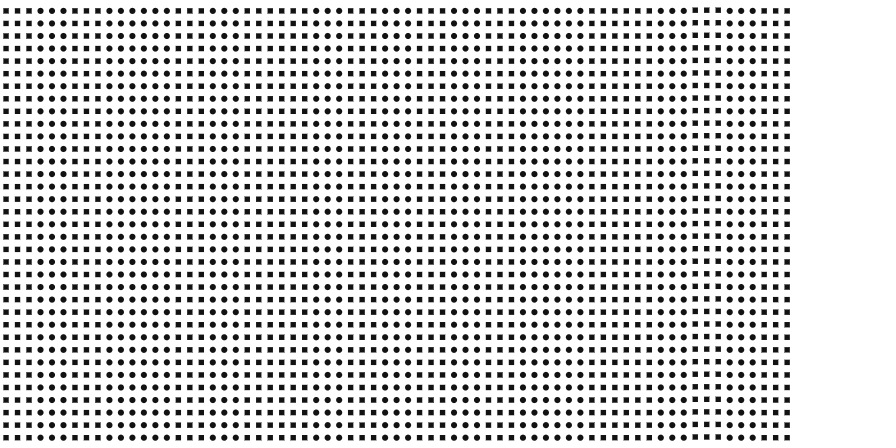
Give the GLSL for this pattern, as a Shadertoy shader.

```glsl
// A field of small dark marks on white, 69 columns by 35 rows, blank at the right.
// Columns come in threes, each group all squares or all discs, chosen by a bit mask.
// Each pixel finds its nearest grid cell and measures the distance to that mark.

#define COUNT       vec2(69.0, 35.0)          // columns, rows
#define PITCH       vec2(0.02564, 0.02802)    // spacing, in canvas heights
#define FIRST       vec2(0.0135, 0.0230)      // centre of the lower left mark
#define GROUP       3.0                       // columns per group
#define DISC_MASK   0x29AA5A                  // bit n set: group n holds discs
#define SQUARE_HALF 0.0060
#define DISC_RADIUS 0.0068
#define LIFTED      20                        // group set slightly off the rows
#define LIFT        0.0016
#define INK         vec3(0.07)
#define PAPER       vec3(1.0)

float squareDistance(vec2 p, float halfSide) {
    vec2 q = abs(p) - halfSide;
    return length(max(q, 0.0)) + min(max(q.x, q.y), 0.0);
}

float discDistance(vec2 p, float radius) {
    return length(p) - radius;
}

float markDistance(vec2 p) {
    // Nearest column and the group it belongs to
    float column = clamp(round((p.x - FIRST.x) / PITCH.x), 0.0, COUNT.x - 1.0);
    int group = int(floor((column + 0.5) / GROUP));

    // Nearest row, after the small vertical misalignment
    p.y -= group == LIFTED ? LIFT : 0.0;
    float row = clamp(round((p.y - FIRST.y) / PITCH.y), 0.0, COUNT.y - 1.0);

    vec2 local = p - FIRST - vec2(column, row) * PITCH;
    bool isDisc = ((DISC_MASK >> group) & 1) == 1;
    return isDisc ? discDistance(local, DISC_RADIUS)
                  : squareDistance(local, SQUARE_HALF);
}

void mainImage(out vec4 fragColor, in vec2 fragCoord) {
    vec2 p = fragCoord / iResolution.y;
    float pixel = 1.0 / iResolution.y;

    // One pixel wide edge coverage
    float coverage = clamp(0.5 - markDistance(p) / pixel, 0.0, 1.0);
    fragColor = vec4(mix(PAPER, INK, coverage), 1.0);
}
```
